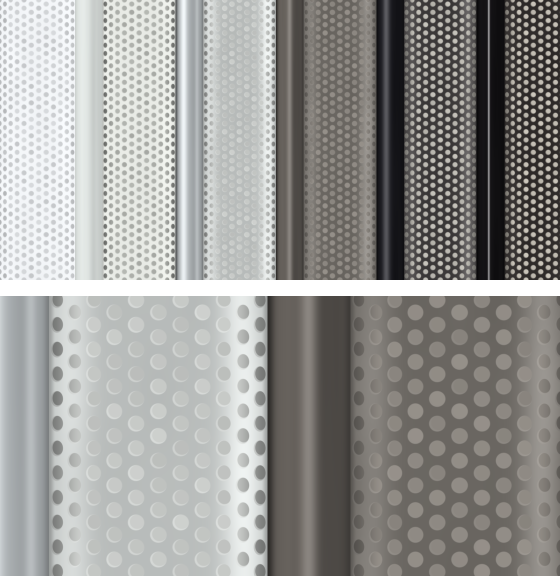
Top, the full canvas; bottom, a detail of the centre.
A Shadertoy shader for this texture:

```glsl
float hash(vec2 p) {
    vec3 q = fract(p.xyx * vec3(0.1031, 0.1030, 0.0973));
    q += dot(q, q.yzx + 33.33);
    return fract((q.x + q.y) * q.z);
}

float noise(vec2 p) {
    vec2 i = floor(p), f = fract(p);
    f = f * f * (3.0 - 2.0 * f);
    return mix(mix(hash(i), hash(i + vec2(1, 0)), f.x),
               mix(hash(i + vec2(0, 1)), hash(i + vec2(1, 1)), f.x), f.y);
}

float bump(float x, float center, float width) {
    float d = (x - center) / width;
    return exp(-d * d);
}

// Curved perforated sheet; v runs from -1 to 1 across it
vec3 perforatedSheet(int finish, float v, float y) {
    // rgb, and strength of the edge sheen in w
    vec4 metals[6] = vec4[6](
        vec4(0.95, 0.96, 0.97, 0.02), vec4(0.91, 0.92, 0.90, 0.03),
        vec4(0.72, 0.735, 0.73, 0.22), vec4(0.41, 0.395, 0.375, 0.18),
        vec4(0.23, 0.22, 0.22, 0.17), vec4(0.18, 0.165, 0.16, 0.06));
    vec3 holes[6] = vec3[6](
        vec3(0.81, 0.82, 0.83), vec3(0.68, 0.69, 0.67), vec3(0.77, 0.78, 0.77),
        vec3(0.56, 0.54, 0.515), vec3(0.74, 0.73, 0.70), vec3(0.76, 0.74, 0.70));
    vec4 metal = metals[finish];
    float side = float(finish);

    // Sheen along both shoulders, with slight wear
    float wear = noise(vec2(v * 3.0 + side * 17.0, y * 9.0));
    float sheen = bump(v, 0.76, 0.19) + 0.6 * bump(v, -0.80, 0.18);
    vec3 color = metal.rgb + metal.w * sheen * (0.85 + 0.3 * wear);
    color += 0.02 * (wear - 0.5);
    color *= 1.0 - 0.2 * smoothstep(0.94, 1.0, abs(v)) * step(0.5, side);

    // Eleven staggered columns of holes, squeezed towards the edges
    float column = 5.5 + 5.5 * asin(0.75 * clamp(v, -1.1, 1.1)) / 0.848;
    float row = y * 34.0 + 0.5 * mod(floor(column), 2.0);
    vec2 q = vec2((fract(column) - 0.5) * 0.866, fract(row) - 0.5);
    float soft = 22.0 / iResolution.y;
    float hole = 1.0 - smoothstep(0.32 - soft, 0.32 + soft, length(q));
    float core = 1.0 - smoothstep(0.29 - soft, 0.29 + soft, length(q - vec2(0.05, 0.03)));

    // Shaded bore, with a lit crescent on the cut rim
    float tint = 0.95 + 0.1 * hash(vec2(floor(column) + side * 31.0, floor(row)));
    float shade = finish == 0 ? 0.1 : 0.4;
    vec3 bore = holes[finish] * tint * (1.0 - shade * smoothstep(0.7, 1.0, abs(v)));
    vec3 rim = mix(color, bore, 0.6) + 0.35 * metal.w;
    return mix(color, mix(rim, bore, core), hole);
}

// Glossy rail between sheets; t runs from 0 to 1 across it
vec3 rail(int finish, float t, float y) {
    vec3 bases[5] = vec3[5](
        vec3(0.84, 0.86, 0.85), vec3(0.66, 0.68, 0.69), vec3(0.40, 0.38, 0.36),
        vec3(0.10, 0.10, 0.12), vec3(0.08, 0.075, 0.085));
    // Highlight position, width and strength
    vec3 glosses[5] = vec3[5](
        vec3(0.28, 0.22, 0.06), vec3(0.30, 0.13, 0.28), vec3(0.50, 0.09, 0.15),
        vec3(0.36, 0.12, 0.25), vec3(0.44, 0.035, 0.55));
    vec3 gloss = glosses[finish];
    float falloff = finish < 2 ? 0.08 : 0.25;
    vec3 color = bases[finish] * (1.0 - falloff * smoothstep(0.45, 0.7, t));
    color += gloss.z * bump(t, gloss.x, gloss.y) * (0.95 + 0.1 * y);
    color += 0.4 * gloss.z * bump(t, 0.78, 0.07) * step(float(finish), 1.5);
    color += 0.015 * (noise(vec2(t * 12.0, y * 3.0)) - 0.5);

    // Shadow gaps at the joints
    float gap = finish == 0 ? 0.06 : 0.55;
    return color * (1.0 - gap * bump(t, 0.0, 0.08)) * (1.0 - 0.4 * gap * bump(t, 1.0, 0.06));
}

vec3 slats(vec2 p) {
    float x = (p.x - 0.004) / 0.1793;
    float slat = clamp(floor(x), 0.0, 5.0);
    float u = x - slat;
    int finish = int(slat);
    if (u < 0.725) return perforatedSheet(finish, u / 0.725 * 2.0 - 1.0, p.y);
    return rail(min(finish, 4), (u - 0.725) / 0.275, p.y);
}

void mainImage(out vec4 fragColor, in vec2 fragCoord) {
    // Four samples smooth the straight joints
    vec3 color = vec3(0.0);
    for (int i = 0; i < 4; i++) {
        vec2 offset = vec2(i % 2, i / 2) * 0.5 - 0.25;
        color += slats((fragCoord + offset) / iResolution.xy) * 0.25;
    }
    fragColor = vec4(clamp(color, 0.0, 1.0), 1.0);
}
```
